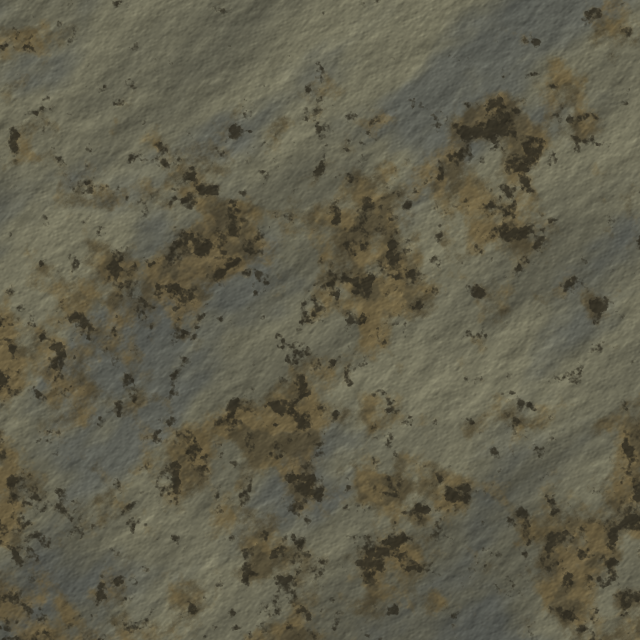
Give the GLSL for this texture, as a WebGL 2 fragment shader.

```glsl
#version 300 es
precision highp float;
// Weathered slate: grey-olive stone with soft diagonal clouding and bluish
// veils, covered by ragged ochre stains and clusters of dark pits.
// All layers are fractal value noise; a slope term adds fine side-lit relief.

uniform vec2 u_resolution;
out vec4 fragColor;

const vec3 STONE_DIM   = vec3(0.350, 0.345, 0.290);
const vec3 STONE_LIGHT = vec3(0.448, 0.438, 0.358);
const vec3 BLUE_VEIL   = vec3(0.300, 0.315, 0.310);
const vec3 OCHRE       = vec3(0.410, 0.350, 0.225);
const vec3 UMBER       = vec3(0.290, 0.255, 0.175);
const vec3 PIT         = vec3(0.185, 0.172, 0.132);

// Integer hash of a lattice cell, 0 to 1
float hash(ivec2 cell, uint seed) {
    uint h = uint(cell.x) * 1597u ^ uint(cell.y) * 51749u ^ seed * 7919u;
    h = (h ^ (h >> 15)) * 73244475u;
    h = (h ^ (h >> 13)) * 69069u;
    h ^= h >> 16;
    return float(h & 65535u) / 65535.0;
}

float valueNoise(vec2 p, uint seed) {
    ivec2 cell = ivec2(floor(p));
    vec2 f = fract(p);
    vec2 w = f * f * f * (f * (f * 6.0 - 15.0) + 10.0);
    float low  = mix(hash(cell, seed), hash(cell + ivec2(1, 0), seed), w.x);
    float high = mix(hash(cell + ivec2(0, 1), seed), hash(cell + ivec2(1, 1), seed), w.x);
    return mix(low, high, w.y);
}

mat2 rotation(float angle) {
    float c = cos(angle), s = sin(angle);
    return mat2(c, -s, s, c);
}

// Normalised fractal sum; each octave is turned to hide the lattice
float fbm(vec2 p, int octaves, float gain, uint seed) {
    mat2 turn = 2.0 * rotation(0.65);
    float sum = 0.0, total = 0.0, amplitude = 1.0;
    for (int i = 0; i < octaves; i++) {
        sum += amplitude * valueNoise(p, seed + uint(i));
        total += amplitude;
        amplitude *= gain;
        p = turn * p + 7.3;
    }
    return sum / total;
}

// Fine surface height, slightly drawn out along the grain
float height(vec2 grain) {
    return fbm(grain * vec2(24.0, 36.0), 4, 0.55, 11u);
}

// Clouded stone with bluish veils
vec3 stoneColor(vec2 p, vec2 grain) {
    float cloud = fbm(grain * vec2(3.0, 7.0), 6, 0.55, 23u);
    float veil = fbm(grain * vec2(4.0, 8.0) + 3.7, 5, 0.5, 41u);
    vec3 color = mix(STONE_DIM, STONE_LIGHT, smoothstep(0.28, 0.66, cloud + 0.04 * (p.y - 0.5)));
    return mix(color, BLUE_VEIL, 0.6 * smoothstep(0.54, 0.76, veil));
}

// Broad zones broken up by ragged detail, stronger toward the bottom
float stainField(vec2 p, vec2 grain) {
    float zone = fbm(grain * vec2(3.6, 5.4) + 9.1, 4, 0.5, 59u);
    float detail = fbm(p * 17.0, 6, 0.6, 71u);
    return 0.52 * zone + 0.48 * detail + 0.05 * (0.45 - p.y);
}

void main() {
    vec2 p = gl_FragCoord.xy / u_resolution.y;
    vec2 grain = rotation(0.62) * p + 5.0;

    vec3 color = stoneColor(p, grain);

    // Ochre and umber stains
    float field = stainField(p, grain);
    float tone = fbm(p * 26.0 + 2.0, 4, 0.6, 83u);
    vec3 stain = mix(UMBER, OCHRE, smoothstep(0.36, 0.60, tone));
    color = mix(color, stain, 0.75 * smoothstep(0.505, 0.635, field));

    // Dark pits gathered inside the stains
    float speck = fbm(p * 44.0, 4, 0.62, 97u);
    float pits = smoothstep(0.575, 0.665, 0.5 * field + 0.5 * speck);
    color = mix(color, PIT, 0.85 * pits);

    // Relief lit from the upper left, then fine grain
    vec2 lightStep = rotation(0.62) * vec2(-0.0014, 0.0014);
    float slope = height(grain) - height(grain + lightStep);
    float dust = valueNoise(p * 260.0, 101u) - 0.5;
    color *= 1.0 + 1.7 * slope + 0.06 * dust;

    fragColor = vec4(clamp(color, 0.0, 1.0), 1.0);
}
```
